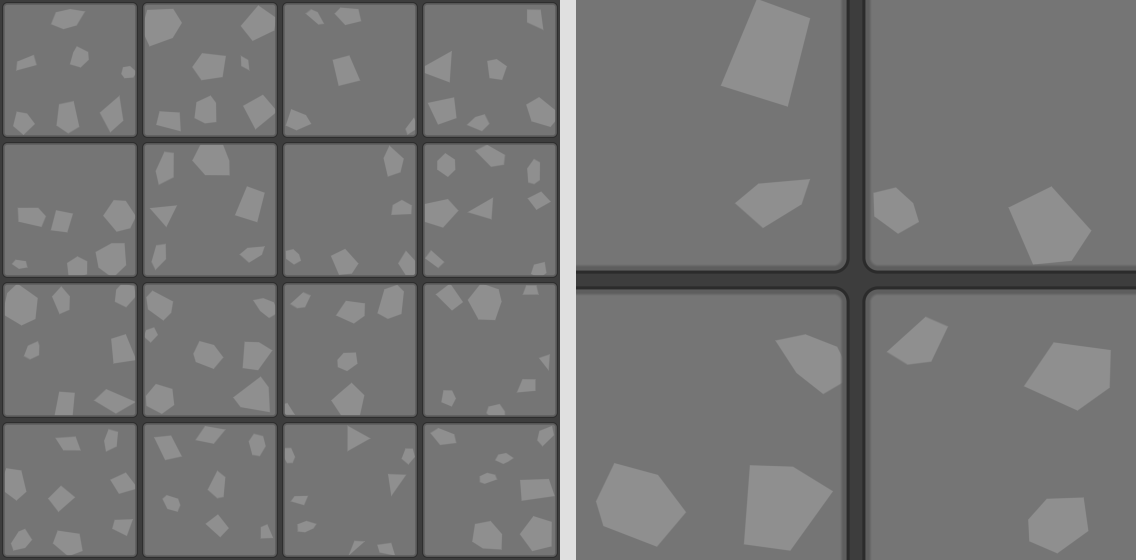
Left: the whole. Right: its middle third, enlarged.
Write a WebGL 1 fragment shader that draws this texture.

```glsl
precision highp float;
// Four by four square grey tiles with rounded corners, set in dark grout and
// scattered with pale angular chips. Each tile holds a jittered 3 x 3 grid of
// chips; each chip is a hashed star polygon, clipped by its own tile.

uniform vec2 u_resolution;

const float TAU = 6.2831853;
const float TILES = 4.0;           // repeats across and down
const float CHIP_CELLS = 3.0;      // chip cells per tile side
const float CHIP_CHANCE = 0.67;

// Lengths in tile widths
const float HALF_GAP = 0.0225;
const float CORNER_RADIUS = 0.03;
const float SHADOW_WIDTH = 0.0075;
const float RIM_WIDTH = 0.012;

const vec3 FACE = vec3(0.46);
const vec3 CHIP = vec3(0.56);
const vec3 RIM = vec3(0.37);
const vec3 GROUT = vec3(0.24);
const vec3 SHADOW = vec3(0.17);

vec2 hash22(vec2 p) {
  vec3 q = fract(p.xyx * vec3(0.1031, 0.1030, 0.0973));
  q += dot(q, q.yzx + 33.33);
  return fract((q.xx + q.yz) * q.zy);
}

// Coverage of the region where the distance is negative
float fill(float dist, float pixel) {
  return 1.0 - smoothstep(-0.7 * pixel, 0.7 * pixel, dist);
}

float roundedBox(vec2 p, float halfSize, float radius) {
  vec2 q = abs(p) - halfSize + radius;
  return length(max(q, 0.0)) + min(max(q.x, q.y), 0.0) - radius;
}

vec2 chipVertex(vec2 seed, float index, float count) {
  vec2 h = hash22(seed + vec2(17.0, 31.0) * (index + 1.0));
  float angle = TAU * (index + 0.5 * h.x) / count;
  return mix(0.65, 1.0, h.y) * vec2(cos(angle), sin(angle));
}

// Signed distance to a star polygon of three to six corners
float chipPolygon(vec2 p, vec2 seed, float count) {
  float nearest = 100.0;
  float side = 1.0;
  vec2 previous = chipVertex(seed, count - 1.0, count);
  for (int i = 0; i < 6; i++) {
    if (float(i) >= count) break;
    vec2 corner = chipVertex(seed, float(i), count);
    vec2 edge = previous - corner;
    vec2 w = p - corner;
    vec2 away = w - edge * clamp(dot(w, edge) / dot(edge, edge), 0.0, 1.0);
    nearest = min(nearest, dot(away, away));
    bvec3 crossing = bvec3(p.y >= corner.y, p.y < previous.y,
                           edge.x * w.y > edge.y * w.x);
    if (all(crossing) || !any(crossing)) side = -side;
    previous = corner;
  }
  return side * sqrt(nearest);
}

// Coverage of one chip; p is relative to the centre of its cell
float chip(vec2 p, vec2 seed, float pixel) {
  vec2 kind = hash22(seed + 211.3);
  vec2 form = hash22(seed + 347.7);
  vec2 offset = hash22(seed + 463.1) * 2.0 - 1.0;
  if (kind.x > CHIP_CHANCE) return 0.0;

  float radius = mix(0.07, 0.175, kind.y);
  p -= offset * (0.2 - radius);
  if (length(p) > radius + 2.0 * pixel) return 0.0;

  float angle = TAU * form.x;
  float c = cos(angle);
  float s = sin(angle);
  float aspect = mix(0.55, 1.0, form.y);
  float count = 3.0 + floor(4.0 * sqrt(fract(form.x * 7.0 + form.y * 5.0)));
  vec2 local = vec2(c * p.x + s * p.y, c * p.y - s * p.x);
  local /= radius * vec2(1.0, aspect);
  return fill(chipPolygon(local, seed, count) * radius * aspect, pixel);
}

float chipLayer(vec2 p, vec2 tile, float pixel) {
  float cover = 0.0;
  for (int y = 0; y < 3; y++) {
    for (int x = 0; x < 3; x++) {
      vec2 cell = vec2(float(x), float(y));
      vec2 centre = (cell + 0.5) / CHIP_CELLS;
      cover = max(cover, chip(p - centre, tile * CHIP_CELLS + cell, pixel));
    }
  }
  return cover;
}

void main() {
  vec2 position = gl_FragCoord.xy / u_resolution * TILES;
  vec2 tile = mod(floor(position), TILES);
  vec2 p = fract(position);
  float pixel = TILES / min(u_resolution.x, u_resolution.y);
  float edge = roundedBox(p - 0.5, 0.5 - HALF_GAP, CORNER_RADIUS);

  // Tile face with chips and a soft dark rim
  vec3 face = mix(FACE, CHIP, chipLayer(p, tile, pixel));
  face = mix(face, RIM, smoothstep(-1.4 * RIM_WIDTH, -0.6 * RIM_WIDTH, edge));

  // Grout with a shadow line along each tile
  vec3 color = mix(GROUT, SHADOW, fill(edge - SHADOW_WIDTH, pixel));
  color = mix(color, face, fill(edge, pixel));
  gl_FragColor = vec4(color, 1.0);
}
```
